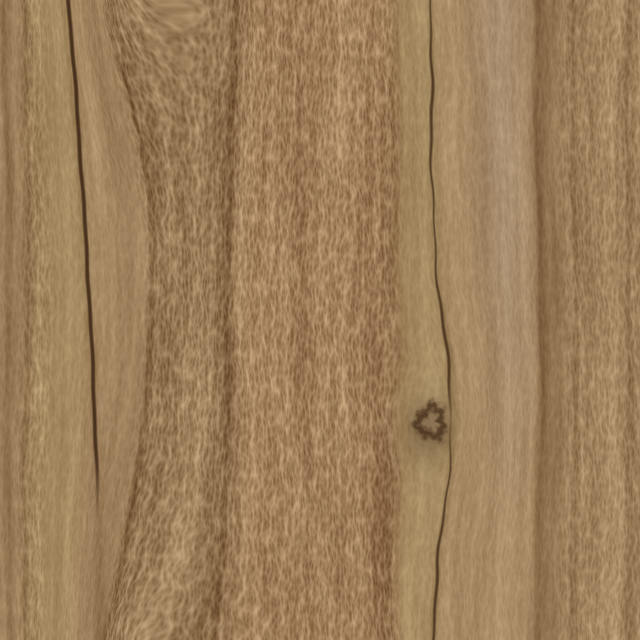
This texture is drawn by a Shadertoy shader. Its source:

```glsl
// Flat-sawn walnut plank: vertical grain bands, fine pores, two dark cracks and a knot.
// Stretched cellular noise makes pores and streaks on a bent grain coordinate;
// gaussian ridges add the growth lines, and a colour ramp turns tone into wood.

vec2 hash2(vec2 p) {
    vec3 q = fract(p.xyx * vec3(0.1031, 0.1030, 0.0973));
    q += dot(q, q.yzx + 33.33);
    return fract((q.xx + q.yz) * q.zy);
}

// Distance to the nearest scattered point, shifted to be roughly zero mean
float cells(vec2 p) {
    vec2 cell = floor(p), f = fract(p);
    float nearest = 4.0;
    for (int j = -1; j <= 1; j++)
        for (int i = -1; i <= 1; i++) {
            vec2 o = vec2(i, j);
            vec2 d = o + hash2(cell + o + 57.0) - f;
            nearest = min(nearest, dot(d, d));
        }
    return sqrt(nearest) - 0.46;
}

float ridge(float x, float width) {
    return exp(-x * x / (width * width));
}

// Plateau between two soft-edged limits
float strip(float x, float a, float b, float soft) {
    return smoothstep(a - soft, a + soft, x) * (1.0 - smoothstep(b - soft, b + soft, x));
}

float crack(float x, float width) {
    float px = 1.0 / iResolution.y;
    return 1.0 - smoothstep(width - px, width + 1.5 * px, abs(x));
}

void mainImage(out vec4 fragColor, in vec2 fragCoord) {
    vec2 uv = fragCoord / iResolution.y;
    float x = uv.x, y = uv.y;

    // Knot space and the paths of the long features
    vec2 toKnot = uv - vec2(0.673, 0.34);
    float knotDist = length(toKnot * vec2(1.0, 0.85));
    float wobble = 0.0015 * sin(y * 31.0) + 0.001 * sin(y * 73.0 + 1.0);
    float leftCrackX = 0.155 - 0.048 * y * y * (1.3 - 0.3 * y) + wobble * 0.4;
    float rightCrackX = 0.674 + 0.031 * ridge(y - 0.34, 0.21) + wobble;
    float archX = 0.237 - (y > 0.58 ? 0.47 : 0.22) * (y - 0.58) * (y - 0.58);

    // Grain coordinate: follows the arch on the left and swells round the knot
    float gx = x + (0.237 - archX) * ridge(x - 0.2, 0.09);
    gx -= (rightCrackX - 0.674) * ridge(x - 0.72, 0.09);
    gx += 0.03 * (y - 0.5) * -ridge(x - 0.34, 0.08);
    gx += 0.003 * sin(y * 7.0 + x * 9.0) + 0.0012 * sin(y * 23.0 + x * 40.0);
    gx -= toKnot.x * 0.4 * ridge(knotDist, 0.05);

    // Porous heartwood against smoother sapwood
    float porous = 0.35 + 0.65 * strip(gx, 0.23, 0.617, 0.012)
                 + 0.4 * strip(gx, 0.88, 1.1, 0.02) + 0.4 * strip(gx, 0.035, 0.075, 0.012);
    float poreWave = gx + 0.0012 * sin(y * 95.0 + x * 60.0);
    float pores = 0.65 * cells(vec2(poreWave * 175.0, y * 38.0))
                + 0.5 * cells(vec2(poreWave * 240.0 + 31.0, y * 85.0));
    float streaks = 0.36 * cells(vec2(gx * 85.0, y * 5.0 + 9.0))
                  + 0.3 * cells(vec2(gx * 28.0 + 5.0, y * 1.3));

    // Tone: 0 is dark brown, 1 is pale tan
    float tone = 0.69 + pores * porous + streaks * (0.5 + 0.5 * porous);
    tone += 0.05 * sin(gx * 47.0 + 1.0) + 0.035 * sin(gx * 113.0 + 2.0 * sin(y * 2.0));
    tone += 0.13 * strip(gx, 0.625, 0.825, 0.008) + 0.1 * strip(gx, 0.075, 0.15, 0.012);
    tone -= 0.17 * ridge(gx - 0.59, 0.03) * (1.2 - 0.5 * y);
    tone -= 0.14 * strip(gx, 0.235, 0.295, 0.01);

    // Growth lines, sharp on one side and shaded on the other
    tone -= 0.33 * ridge(x - archX, 0.005) * smoothstep(1.0, 0.85, y);
    tone -= 0.3 * ridge(gx - 0.357, 0.006) + 0.14 * ridge(gx - 0.345, 0.02);
    tone -= 0.38 * ridge(gx - 0.842, 0.008) + 0.16 * ridge(gx - 0.855, 0.02);
    tone -= 0.27 * ridge(gx - 0.897, 0.006) + 0.2 * ridge(gx - 0.982, 0.005);
    tone -= 0.35 * ridge(gx - 0.018 + 0.012 * y, 0.009) + 0.25 * ridge(gx - 0.043, 0.006);
    tone -= 0.2 * ridge(x - leftCrackX, 0.009) + 0.25 * ridge(x - rightCrackX, 0.009);

    vec3 darkWood = vec3(0.45, 0.33, 0.205), paleWood = vec3(0.715, 0.60, 0.45);
    vec3 wood = mix(darkWood, paleWood, clamp(tone, -0.25, 1.18));

    // Warm heart, greenish sapwood, greyish strip right of the crack
    wood += vec3(0.012, -0.003, -0.002) * strip(gx, 0.37, 0.62, 0.03);
    wood += vec3(-0.006, 0.006, -0.012) * (strip(gx, 0.62, 0.68, 0.01) + strip(gx, 0.05, 0.14, 0.02));
    wood += vec3(-0.012, 0.0, 0.025) * ridge(gx - 0.785, 0.035) * smoothstep(0.1, 0.7, y);

    // Knot: soft halo, ragged dark ring, pale core
    float angle = atan(toKnot.y, toKnot.x);
    float ragged = knotDist + 0.003 * sin(angle * 3.0 + 1.0) + 0.002 * sin(angle * 7.0);
    ragged += 0.008 * cells(uv * 110.0);
    vec3 bark = vec3(0.25, 0.165, 0.095);
    wood = mix(wood, bark, 0.38 * ridge(length((toKnot + vec2(0.006, 0.012)) * vec2(1.0, 0.75)), 0.036));
    wood = mix(wood, bark, 0.75 * ridge(ragged - 0.018, 0.007));
    wood = mix(wood, vec3(0.55, 0.45, 0.34), 0.55 * ridge(ragged, 0.008));

    // Cracks taper towards their ends
    float leftFade = smoothstep(0.17, 0.3, y);
    float rightFade = 0.8 - 0.55 * ridge(y - 0.34, 0.035);
    wood = mix(wood, bark, 0.9 * leftFade * crack(x - leftCrackX, 0.001 + 0.0015 * leftFade));
    wood = mix(wood, bark, rightFade * crack(x - rightCrackX, 0.0014 + 0.0006 * sin(y * 17.0)));

    fragColor = vec4(wood, 1.0);
}
```
